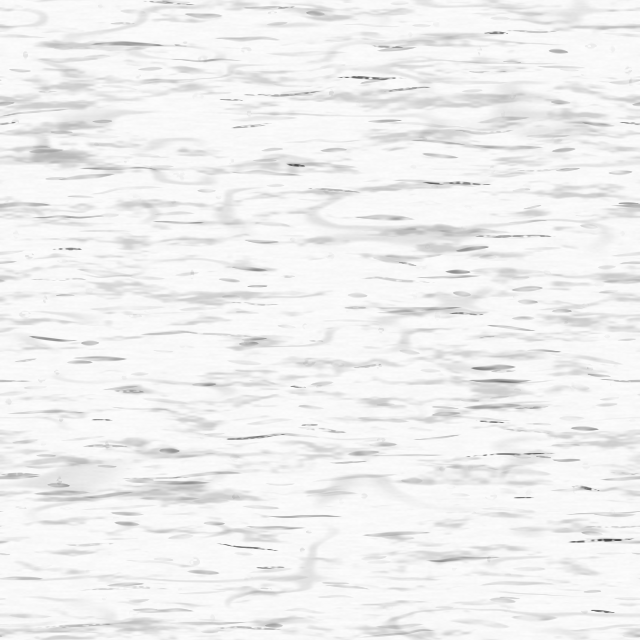
Reproduce this texture map procedurally as a WebGL 1 fragment shader.

```glsl
precision highp float;

uniform vec2 u_resolution;

const vec3 PAPER = vec3(0.993);
const float GRAIN_DEPTH = 0.032;
const float STREAK_DEPTH = 0.16;
const float VEIN_DEPTH = 0.085;
const float STROKE_DEPTH = 0.36;
const float CRACK_DEPTH = 0.62;
const float DAB_DEPTH = 0.10;
const float WAVINESS = 0.009;
const float MAX_TILT = 0.09;

// Cells across and down for each set of marks
const vec2 STROKE_CELLS = vec2(8.0, 56.0);
const vec2 CRACK_CELLS = vec2(5.0, 30.0);
const vec2 DAB_CELLS = vec2(18.0, 24.0);

// Half sizes: shortest, longest, thinnest, thickest
const vec4 STROKE_SIZE = vec4(0.015, 0.070, 0.0018, 0.0050);
const vec4 CRACK_SIZE = vec4(0.012, 0.075, 0.0013, 0.0026);
const vec4 DAB_SIZE = vec4(0.004, 0.012, 0.0030, 0.0090);

vec2 hash2(vec2 p) {
  vec3 q = fract(p.xyx * vec3(0.1031, 0.1030, 0.0973));
  q += dot(q, q.yzx + 33.33);
  return fract((q.xx + q.yz) * q.zy);
}

// Value noise that repeats over the unit square
float noise(vec2 uv, vec2 cells, float seed) {
  vec2 g = uv * cells;
  vec2 i = floor(g);
  vec2 f = g - i;
  f = f * f * (3.0 - 2.0 * f);
  vec2 a = mod(i, cells) + seed;
  vec2 b = mod(i + 1.0, cells) + seed;
  float low = mix(hash2(a).x, hash2(vec2(b.x, a.y)).x, f.x);
  float high = mix(hash2(vec2(a.x, b.y)).x, hash2(b).x, f.x);
  return mix(low, high, f.y);
}

// Scattered tapered marks, one candidate per cell; returns their darkness
float marks(vec2 uv, vec2 cells, vec4 size, float density, float seed) {
  float pixel = 1.0 / u_resolution.y;
  vec2 g = uv * cells;
  vec2 home = floor(g);
  float dark = 0.0;
  for (int y = -1; y <= 1; y++) {
    for (int x = -1; x <= 1; x++) {
      vec2 cell = home + vec2(float(x), float(y));
      vec2 key = mod(cell, cells) + seed;
      vec2 place = hash2(key);
      vec2 shape = hash2(key + 71.0);
      vec2 tone = hash2(key + 139.0);
      vec2 d = (g - cell - place) / cells;
      d.y += d.x * (shape.x - 0.5) * 2.0 * MAX_TILT;
      float along = d.x / mix(size.x, size.y, shape.y * shape.y);
      float taper = max(1.0 - along * along, 0.0);
      float halfWidth = mix(size.z, size.w, fract(shape.x * 7.3)) * taper;
      float body = 1.0 - smoothstep(halfWidth * 0.35, halfWidth + 0.5 * pixel, abs(d.y));
      body *= smoothstep(0.0, 0.35, taper) * step(tone.x, density);
      dark = max(dark, body * mix(0.22, 1.0, tone.y * tone.y));
    }
  }
  return dark;
}

void main() {
  vec2 uv = gl_FragCoord.xy / u_resolution;

  // Gentle waves bend every fibre
  vec2 bent = uv;
  bent.y += WAVINESS * (noise(uv, vec2(9.0, 22.0), 5.0) - 0.5);
  bent.y += 0.4 * WAVINESS * (noise(uv, vec2(32.0, 60.0), 19.0) - 0.5);

  // Fine horizontal grain and ragged speckle
  float grain = 0.6 * noise(uv, vec2(45.0, 330.0), 31.0)
              + 0.4 * noise(uv, vec2(210.0, 420.0), 47.0);
  float rag = noise(bent, vec2(55.0, 230.0), 53.0);
  float speckle = noise(uv, vec2(190.0, 360.0), 67.0);
  float cluster = noise(uv, vec2(4.0, 15.0), 83.0);

  // Soft grey streaks
  float fibre = 0.5 * noise(bent, vec2(10.0, 72.0), 97.0)
              + 0.3 * noise(bent, vec2(24.0, 150.0), 101.0)
              + 0.2 * noise(bent, vec2(70.0, 290.0), 113.0);
  float streak = smoothstep(0.53, 0.85, fibre + 0.08 * (cluster - 0.5));

  // Thin wavy veins along noise contours
  float contour = noise(bent, vec2(7.0, 36.0), 127.0);
  float vein = 1.0 - smoothstep(0.01, 0.08, abs(contour - 0.5));
  vein *= smoothstep(0.35, 0.75, noise(uv, vec2(11.0, 30.0), 137.0));

  // Brushed strokes, dark broken cracks and small dabs
  float stroke = marks(bent, STROKE_CELLS, STROKE_SIZE, 0.62, 149.0);
  stroke *= mix(0.25, 1.1, rag) * mix(0.6, 1.3, cluster);
  float crack = marks(bent, CRACK_CELLS, CRACK_SIZE, 0.48, 163.0);
  crack *= smoothstep(0.15, 0.65, 0.6 * speckle + 0.4 * rag);
  float dab = marks(bent, DAB_CELLS, DAB_SIZE, 0.28, 179.0);
  dab *= smoothstep(0.2, 0.7, speckle);

  float dark = GRAIN_DEPTH * grain + STREAK_DEPTH * streak + VEIN_DEPTH * vein
             + STROKE_DEPTH * stroke + CRACK_DEPTH * crack + DAB_DEPTH * dab;
  gl_FragColor = vec4(PAPER - min(dark, 0.85), 1.0);
}
```
